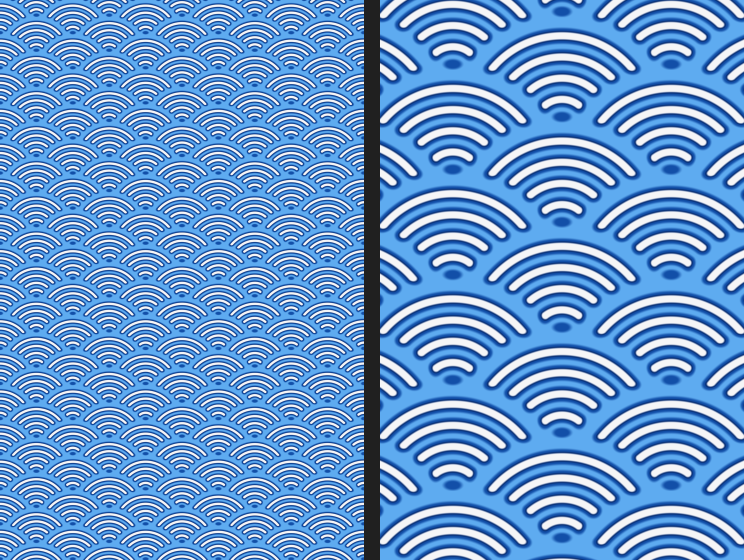
Left, the full canvas; right, a detail of the centre.
Give the GLSL for this pattern, as a Shadertoy shader.

```glsl
const float COLUMNS = 5.0;
const float ROW_STEP = 0.4819;   // row spacing in scale radii
const float ROW_PHASE = 0.876;   // vertical offset in rows
const float RIM_GAP = 0.055;     // blue margin above the scales in front
const float STROKE = 0.032;      // half width of a white arc
const int SAMPLES = 3;

const vec3 SKY = vec3(0.37, 0.67, 0.94);
const vec3 COBALT = vec3(0.07, 0.31, 0.66);
const vec3 INK = vec3(0.03, 0.18, 0.45);
const vec3 FOAM = vec3(0.96, 0.96, 0.97);

// Position relative to the centre of the frontmost scale of unit radius
vec2 frontScale(vec2 p) {
    float y = p.y - ROW_PHASE * ROW_STEP;
    float lowest = ceil((y - 1.0) / ROW_STEP);
    vec2 local = vec2(0.0);
    for (int i = 0; i < 5; i++) {
        float row = lowest + float(i);
        float shift = mod(row, 2.0);
        local = vec2(mod(p.x - shift, 2.0) - 1.0, y - row * ROW_STEP);
        if (dot(local, local) < 1.0) break;
    }
    return local;
}

// Distance to a round-capped arc that stops short of the scales in front
float arcDistance(vec2 q, float radius, float halfWidth) {
    float frontRim = length(vec2(abs(q.x) - 1.0, q.y + ROW_STEP));
    float past = max(1.0 + RIM_GAP + halfWidth - frontRim, 0.0);
    return length(vec2(length(q) - radius, past)) - halfWidth;
}

vec3 scaleColor(vec2 q) {
    float d = 1.0;
    for (int i = 0; i < 4; i++) {
        d = min(d, arcDistance(q, 0.25 + 0.194 * float(i), STROKE));
    }

    // White core, ink edge, cobalt outline, sky band
    vec3 color = mix(COBALT, SKY, smoothstep(0.024, 0.054, d));
    color = mix(INK, color, smoothstep(0.008, 0.022, d));
    color = mix(FOAM, color, smoothstep(-0.008, 0.010, d));

    // Flattened bead at the base of the scale
    float bead = length((q - vec2(0.0, 0.09)) * vec2(0.55, 1.0)) - 0.035;
    return mix(color, COBALT, 1.0 - smoothstep(-0.005, 0.025, bead));
}

void mainImage(out vec4 fragColor, in vec2 fragCoord) {
    float unitsPerPixel = 2.0 * COLUMNS / iResolution.x;
    vec3 sum = vec3(0.0);

    // Area sampling smooths the edges and overlaps
    for (int j = 0; j < SAMPLES; j++) {
        for (int i = 0; i < SAMPLES; i++) {
            vec2 jitter = (vec2(i, j) + 0.5) / float(SAMPLES) - 0.5;
            sum += scaleColor(frontScale((fragCoord + jitter) * unitsPerPixel));
        }
    }
    fragColor = vec4(sum / float(SAMPLES * SAMPLES), 1.0);
}
```
